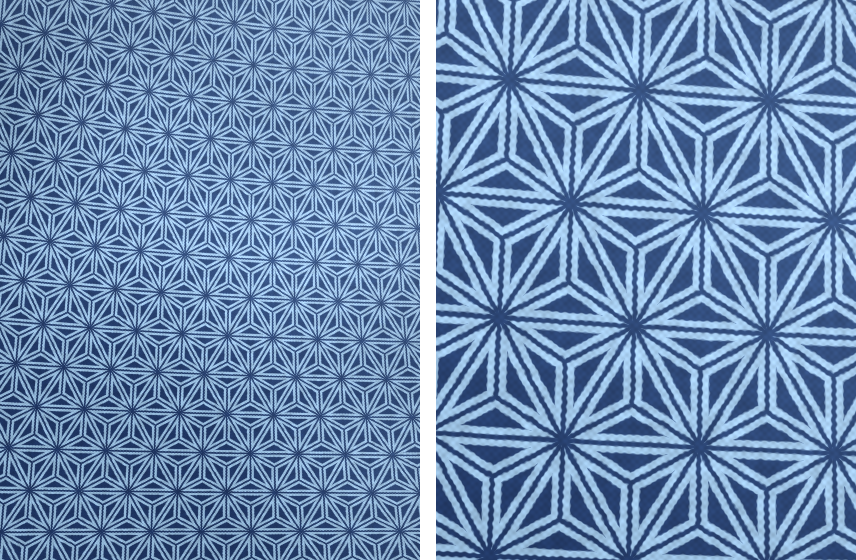
Left, the full canvas; right, a detail of the centre.
Give the GLSL for this pattern, as a Shadertoy shader.

```glsl
// Indigo cotton printed with a hemp-leaf lattice of twelve-rayed stars, slightly skewed by the drape.
// Each star is a hexagonal cell folded into 30 degree sectors; distance to the nearest ray
// gives a thin dark seam, a pale band and a dark core. Weave and gradient noise age the print.

vec2 hashGradient(vec2 cell) {
    vec3 h = fract(cell.xyx * vec3(0.1031, 0.1030, 0.0973));
    h += dot(h, h.yzx + 33.33);
    float angle = 6.2832 * fract((h.x + h.y) * h.z);
    return vec2(cos(angle), sin(angle));
}

float gradientNoise(vec2 p) {
    vec2 i = floor(p), f = p - i;
    vec2 s = f * f * f * (f * (f * 6.0 - 15.0) + 10.0);
    float a = dot(hashGradient(i), f);
    float b = dot(hashGradient(i + vec2(1, 0)), f - vec2(1, 0));
    float c = dot(hashGradient(i + vec2(0, 1)), f - vec2(0, 1));
    float d = dot(hashGradient(i + vec2(1, 1)), f - vec2(1, 1));
    return mix(mix(a, b, s.x), mix(c, d, s.x), s.y);
}

// Canvas (0..1) to lattice units: rows tilt and tighten toward the upper right.
vec2 drape(vec2 uv) {
    float along = uv.x - 0.122 - 0.1 * (uv.y - 0.05);
    float column = along * (8.3 + 1.5 * uv.y + 1.2 * uv.y * along);
    float bow = uv.x + 0.6 * uv.x * (1.0 - uv.x) - 0.212;
    float row = 13.55 * (uv.y - 0.05) + 1.6 * (uv.y - 0.07) * bow;
    return vec2(column, row * 0.866);
}

// Offset from the nearest star centre on a triangular lattice of unit spacing.
vec2 starOffset(vec2 p) {
    vec2 period = vec2(1.0, 1.732);
    vec2 a = p - period * round(p / period);
    vec2 q = p - 0.5 * period;
    vec2 b = q - period * round(q / period);
    return dot(a, a) < dot(b, b) ? a : b;
}

float rayDistance(vec2 p) {
    vec2 o = starOffset(p);
    float sector = 0.5235988;
    float angle = atan(o.y, o.x + 1e-6);
    angle -= sector * round(angle / sector);
    return length(o) * abs(sin(angle));
}

void mainImage(out vec4 fragColor, in vec2 fragCoord) {
    vec2 uv = fragCoord / iResolution.xy;
    vec2 cloth = uv * vec2(0.75, 1.0);
    vec2 p = drape(uv);
    float pixel = 9.3 / iResolution.x;

    // Plain weave, faded where threads become finer than the sampling
    vec2 thread = sin(p * 16.0 * 6.2832);
    float weave = thread.x * thread.y * (1.0 - 0.5 * smoothstep(0.02, 0.04, pixel));
    float slub = gradientNoise(cloth * vec2(45, 190)) + gradientNoise(cloth * vec2(190, 45));

    // Printed seam and band, with edges roughened by the threads
    float d = rayDistance(p + 0.006 * slub) + 0.004 * weave;
    float soft = 0.5 * pixel + 0.004 + 0.006 * uv.x * uv.y;
    float band = smoothstep(0.018 - soft, 0.018 + soft, d)
               * (1.0 - smoothstep(0.069 - soft, 0.069 + soft, d));

    // Broad light: hazy toward the upper right, deeper at the lower left
    float fold = gradientNoise(cloth * vec2(2.2, 3.1) + 4.7);
    float haze = smoothstep(0.1, 1.2, 0.55 * uv.x + 0.75 * uv.y + 0.35 * fold);
    vec3 indigo = mix(vec3(0.12, 0.21, 0.39), vec3(0.24, 0.35, 0.53), haze);
    vec3 pale = mix(vec3(0.60, 0.75, 0.88), vec3(0.66, 0.80, 0.93), haze);
    vec3 color = mix(indigo, pale, band);

    // Thread relief and soft falloff at the corners
    color *= 1.0 + 0.05 * weave + 0.09 * slub + 0.10 * fold;
    vec2 edge = uv - vec2(0.55, 0.52);
    color *= 1.03 - 0.26 * dot(edge, edge);
    fragColor = vec4(clamp(color, 0.0, 1.0), 1.0);
}
```
